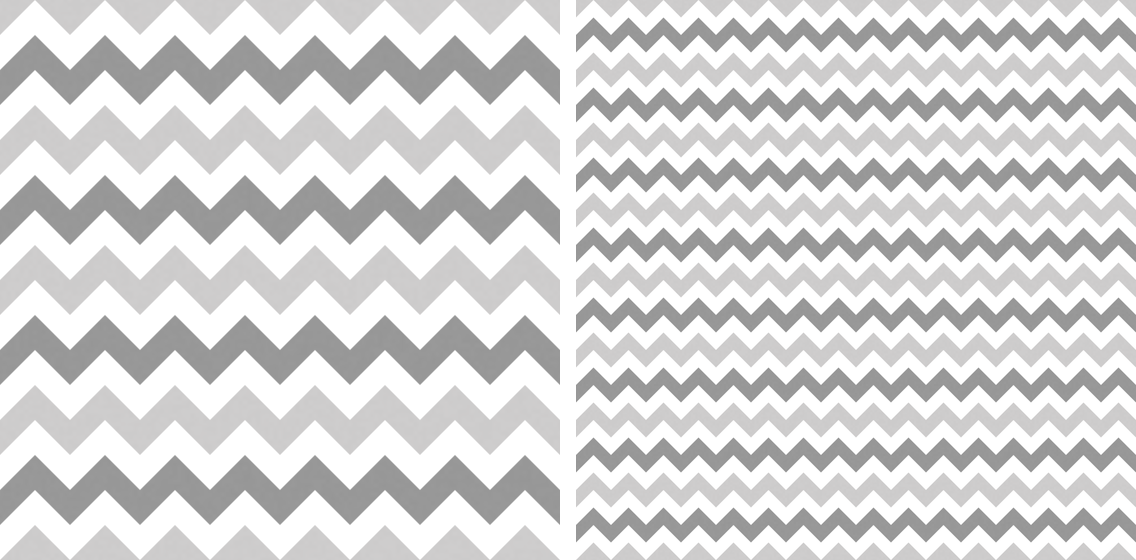
Left, the tile; right, the same tile 2 across and 2 down.
This pattern is drawn by a three.js fragment shader. Its source:

```glsl
// Horizontal chevron stripes in alternating dark and light grey on white.
varying vec2 vUv;

const float ZIGZAGS = 8.0;          // peaks across
const float STRIPE_PAIRS = 4.0;     // dark + light pairs down
const float EDGE_BLUR = 0.0014;     // half width of the soft edge
const float GRAIN_CELLS = 128.0;    // grain cells per side
const float GRAIN_AMOUNT = 0.012;   // faint mottling of the grey
const vec3 WHITE = vec3(1.0);
const vec3 LIGHT_GREY = vec3(0.805, 0.8, 0.8);
const vec3 DARK_GREY = vec3(0.595);

float hash(vec2 cell) {
  vec3 p = fract(cell.xyx * vec3(0.1031, 0.1030, 0.0973));
  p += dot(p, p.yzx + 33.33);
  return fract((p.x + p.y) * p.z);
}

// Value noise that wraps after the given number of cells.
float wrappedNoise(vec2 uv, float cells) {
  vec2 p = uv * cells;
  vec2 cell = floor(p);
  vec2 f = smoothstep(0.0, 1.0, fract(p));
  vec2 a = mod(cell, cells);
  vec2 b = mod(cell + 1.0, cells);
  return mix(mix(hash(a), hash(vec2(b.x, a.y)), f.x),
             mix(hash(vec2(a.x, b.y)), hash(b), f.x), f.y);
}

void main() {
  // Zigzag coordinate, growing downward: one unit is one stripe height.
  float stripesDown = 4.0 * STRIPE_PAIRS;
  float drop = abs(2.0 * fract(vUv.x * ZIGZAGS) - 1.0);
  float level = (1.0 - vUv.y) * stripesDown - drop;

  // Signed distance to the nearest grey stripe, in canvas units.
  float phase = mod(level - 0.5, 4.0);
  float slope = length(vec2(2.0 * ZIGZAGS, stripesDown));
  float dist = (abs(mod(phase, 2.0) - 1.0) - 0.5) / slope;
  float stripe = 1.0 - smoothstep(-EDGE_BLUR, EDGE_BLUR, dist);

  // Alternate the greys and mottle them slightly.
  vec3 grey = phase < 2.0 ? DARK_GREY : LIGHT_GREY;
  grey += GRAIN_AMOUNT * (wrappedNoise(vUv, GRAIN_CELLS) - 0.5);

  gl_FragColor = vec4(mix(WHITE, grey, stripe), 1.0);
}
```
